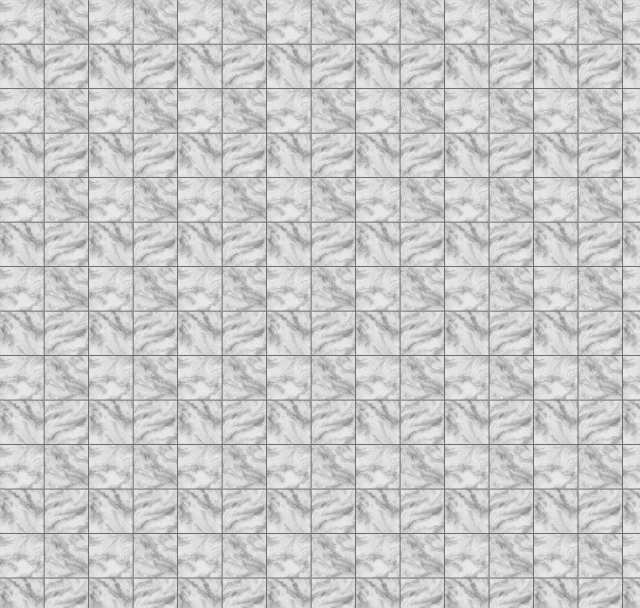
Write a WebGL 2 fragment shader that draws this texture.

```glsl
#version 300 es
precision highp float;
uniform vec2 u_resolution;
out vec4 outColor;

#define TILES_ACROSS 14.385
#define GROUT_HALF_WIDTH 0.011
#define GROUT_GREY 0.43
#define STREAK_DEPTH 0.17
#define VEIN_DEPTH 0.19
#define VEIN_WIDTH 0.065
#define SPOT_DEPTH 0.09
#define CLOUD_DEPTH 0.05
#define GRAIN_DEPTH 0.035
#define VEINS_PER_TILE 3

// Per slab of the 2 x 2 block: stone grey and direction of the streaks
const float slabGrey[4] = float[4](0.895, 0.862, 0.87, 0.89);
const float slabAngle[4] = float[4](-0.45, 0.68, 0.95, -0.5);

// Main veins as segments, three per slab, y pointing down
const vec4 veinEnds[12] = vec4[12](
  vec4(0.78, 0.25, 1.0, 0.02), vec4(0.4, 0.5, 1.0, 0.68), vec4(0.0, 0.58, 0.36, 0.8),
  vec4(0.02, 0.1, 0.98, 0.78), vec4(0.4, 0.97, 0.8, 0.87), vec4(0.64, 0.13, 0.7, 0.16),
  vec4(0.1, 0.25, 0.06, 0.65), vec4(0.2, 0.04, 0.85, 0.5), vec4(0.55, 0.04, 0.98, 0.62),
  vec4(0.02, 0.88, 0.98, 0.45), vec4(0.08, 0.45, 0.6, 0.22), vec4(0.78, 0.98, 1.0, 0.74));

vec2 hash2(vec2 p) {
  return fract(sin(vec2(dot(p, vec2(127.1, 311.7)), dot(p, vec2(269.5, 183.3)))) * 43758.5);
}

mat2 rotation(float a) {
  return mat2(cos(a), -sin(a), sin(a), cos(a));
}

// Layered, bent sines, roughly -1 to 1
float cloud(vec2 p) {
  float sum = 0.0, amplitude = 0.5;
  mat2 turn = rotation(1.1) * 1.8;
  for (int i = 0; i < 5; i++) {
    p += 0.7 * sin(p.yx * 1.3 + float(i));
    sum += amplitude * sin(p.x) * sin(p.y);
    p = turn * p + 2.3;
    amplitude *= 0.62;
  }
  return sum;
}

float segmentDistance(vec2 p, vec2 a, vec2 b) {
  vec2 ab = b - a;
  return length(p - a - ab * clamp(dot(p - a, ab) / dot(ab, ab), 0.0, 1.0));
}

// Cellular noise: a soft dark spot in some of the cells
float spots(vec2 p) {
  vec2 cell = floor(p);
  float shade = 0.0;
  for (int y = -1; y <= 1; y++)
    for (int x = -1; x <= 1; x++) {
      vec2 c = cell + vec2(x, y);
      float present = step(0.68, hash2(c + 31.0).x);
      vec2 d = p - c - hash2(c);
      shade = max(shade, present * exp(-dot(d, d) * 16.0));
    }
  return shade;
}

float marble(vec2 p, int slab) {
  vec2 seed = vec2(17.3, 9.1) * float(slab + 1);
  vec2 bend = vec2(cloud(p * 6.0 + seed), cloud(p * 6.0 + seed + 4.7));
  vec2 bent = p + 0.07 * bend;

  // Streaks stretched along the grain of the slab
  vec2 along = rotation(slabAngle[slab]) * bent;
  float streak = smoothstep(-0.2, 0.75, cloud(along * vec2(4.5, 13.0) + seed));

  // Veins, broken up along their length
  float vein = 0.0;
  for (int i = 0; i < VEINS_PER_TILE; i++) {
    vec4 ends = veinEnds[slab * VEINS_PER_TILE + i];
    float d = segmentDistance(bent, ends.xy, ends.zw) / VEIN_WIDTH;
    vein = max(vein, exp(-d * d));
  }
  vein *= clamp(0.65 + 0.9 * cloud(p * 13.0 + seed), 0.15, 1.0);

  float grain = hash2(floor(p * 48.0) + seed).x - 0.5;
  return slabGrey[slab] + CLOUD_DEPTH * bend.x + GRAIN_DEPTH * grain
    - STREAK_DEPTH * streak - VEIN_DEPTH * vein
    - SPOT_DEPTH * spots(bent * 6.0 + seed);
}

void main() {
  // Tile grid, counted from the upper left corner
  vec2 fromTop = vec2(gl_FragCoord.x, u_resolution.y - gl_FragCoord.y);
  float pixel = TILES_ACROSS / u_resolution.x;
  vec2 grid = fromTop * pixel + 0.008;
  vec2 inTile = fract(grid);
  ivec2 parity = ivec2(mod(floor(grid), 2.0));
  float grey = clamp(marble(inTile, parity.x + 2 * parity.y), 0.52, 0.91);

  // Thin dark joints
  vec2 edge = min(inTile, 1.0 - inTile);
  float joint = 1.0 - smoothstep(GROUT_HALF_WIDTH - 0.5 * pixel,
    GROUT_HALF_WIDTH + 0.5 * pixel, min(edge.x, edge.y));
  outColor = vec4(vec3(mix(grey, GROUT_GREY, joint)), 1.0);
}
```
